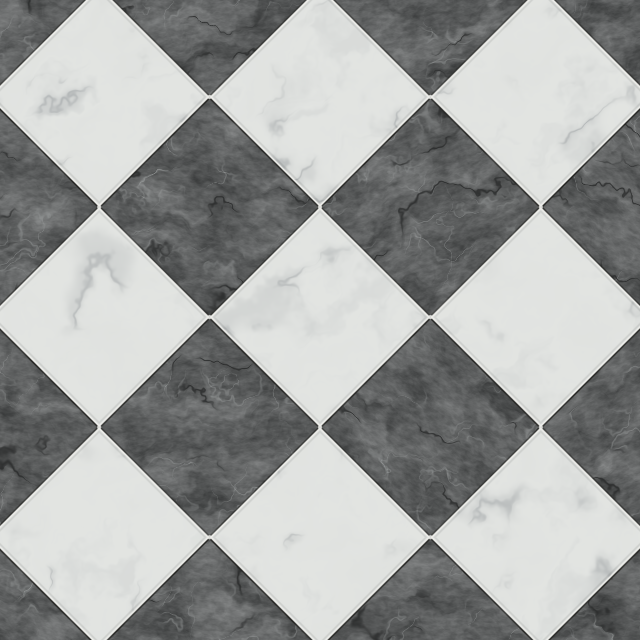
Write a Shadertoy shader that draws this texture.

```glsl
// Diagonal checkerboard of polished white and charcoal marble tiles.
// A 45 degree lattice picks the tile; each tile samples its own region of
// warped gradient noise for clouds, veins and cracks, then gets a thin bevel.

const vec2  PERIOD       = vec2(0.345, 0.344);   // diagonal of one tile
const vec2  CENTRE       = vec2(0.500, 0.5045);  // middle of a white tile
const vec3  WHITE_BASE   = vec3(0.885, 0.893, 0.883);
const vec3  WHITE_VEIN   = vec3(0.665, 0.680, 0.685);
const vec3  RIM_COLOUR   = vec3(0.930, 0.930, 0.915);
const vec3  DARK_BASE    = vec3(0.368, 0.375, 0.376);
const vec3  DARK_VEIN    = vec3(0.600, 0.612, 0.612);
const vec3  CRACK_COLOUR = vec3(0.145, 0.150, 0.150);
const vec3  SEAM_COLOUR  = vec3(0.130, 0.130, 0.120);
const float RIM_WIDTH    = 0.0024;
const float GROOVE_AT    = 0.0048;
const float SEAM_WIDTH   = 0.0024;
const float TIP_RADIUS   = 0.0045;

vec2 hash2(vec2 p) {
    vec3 q = fract(p.xyx * vec3(0.1031, 0.1030, 0.0973));
    q += dot(q, q.yzx + 33.33);
    return fract((q.xx + q.yz) * q.zy);
}

vec2 gradientAt(vec2 lattice) {
    float angle = 6.2832 * hash2(lattice).x;
    return vec2(cos(angle), sin(angle));
}

float gradientNoise(vec2 p) {
    vec2 i = floor(p), f = p - i;
    vec2 u = f * f * f * (f * (f * 6.0 - 15.0) + 10.0);
    vec2 e = vec2(1.0, 0.0);
    float a = dot(gradientAt(i), f);
    float b = dot(gradientAt(i + e.xy), f - e.xy);
    float c = dot(gradientAt(i + e.yx), f - e.yx);
    float d = dot(gradientAt(i + e.xx), f - e.xx);
    return mix(mix(a, b, u.x), mix(c, d, u.x), u.y);
}

float fbm(vec2 p, int octaves) {
    float sum = 0.0, amplitude = 1.0;
    for (int k = 0; k < octaves; k++) {
        sum += amplitude * gradientNoise(p);
        p = mat2(1.6, 1.2, -1.2, 1.6) * p + 17.3;
        amplitude *= 0.55;
    }
    return sum;
}

// Line along the zero level of a field
float vein(float field, float width) {
    return 1.0 - smoothstep(0.0, width, abs(field));
}

vec2 rotate(vec2 p, float angle) {
    float c = cos(angle), s = sin(angle);
    return vec2(c * p.x + s * p.y, c * p.y - s * p.x);
}

// Pale stone: faint clouds and a few soft rising veins
vec3 whiteMarble(vec2 local, vec2 seed) {
    vec2 q = rotate(local, 0.65 + 0.5 * (seed.x - 0.5)) + seed * 60.0;
    vec2 warped = q + 0.16 * vec2(fbm(q * 4.0, 4), fbm(q * 4.0 + 31.0, 4));
    float cloud = fbm(warped * vec2(2.2, 3.6), 4);
    float patches = smoothstep(0.02, 0.45, fbm(q * 3.2 + 9.0, 2));
    float field = gradientNoise(warped * vec2(1.6, 3.4) + 5.0);
    float veins = 0.40 * vein(field, 0.055) + 0.28 * vein(field + 0.04, 0.20);
    float amount = veins * patches + 0.20 * smoothstep(0.1, 0.7, cloud);
    vec3 colour = mix(WHITE_BASE, WHITE_VEIN, amount);
    return colour + 0.012 * cloud;
}

// Charcoal stone: streaked clouds, fine grain, pale threads, dark cracks
vec3 darkMarble(vec2 local, vec2 seed) {
    vec2 q = rotate(local, 0.9 * (seed.y - 0.6)) + seed * 60.0;
    vec2 warped = q + 0.10 * vec2(fbm(q * 5.0, 4), fbm(q * 5.0 + 23.0, 4));
    float cloud = fbm(warped * vec2(3.0, 6.5), 5);
    float grain = fbm(q * vec2(20.0, 42.0), 3);
    vec3 colour = DARK_BASE + 0.150 * cloud + 0.065 * grain;

    float patches = smoothstep(-0.10, 0.40, fbm(q * 4.0 + 3.0, 2));
    float threads = vein(gradientNoise(warped * vec2(3.5, 7.0) + 11.0), 0.055);
    float crossing = vein(gradientNoise(rotate(warped, 1.0) * vec2(3.0, 6.0)), 0.035);
    colour = mix(colour, DARK_VEIN, patches * (0.42 * threads + 0.36 * crossing));

    float broken = smoothstep(-0.05, 0.30, fbm(q * 3.5 + 41.0, 2));
    float fissure = gradientNoise(warped * vec2(1.7, 4.2) + 27.0);
    float crack = 0.75 * vein(fissure, 0.035) + 0.25 * vein(fissure - 0.03, 0.13);
    return mix(colour, CRACK_COLOUR, 0.8 * broken * crack);
}

void mainImage(out vec4 fragColor, in vec2 fragCoord) {
    vec2 uv = fragCoord / iResolution.xy;
    float aa = 0.8 / min(iResolution.x, iResolution.y);

    // Rotated lattice: even cells are white, odd cells are dark
    vec2 p = (uv - CENTRE) / PERIOD;
    vec2 diagonal = vec2(p.x + p.y, p.x - p.y);
    vec2 cell = floor(diagonal + 0.5);
    vec2 local = p - 0.5 * vec2(cell.x + cell.y, cell.x - cell.y);
    float side = mod(cell.x + cell.y, 2.0) < 0.5 ? 1.0 : -1.0;
    vec2 toEdge = (0.5 - abs(diagonal - cell)) * PERIOD.x * 0.7071;
    float dist = side * min(toEdge.x, toEdge.y);     // positive inside white
    vec2 seed = hash2(cell + 57.0);

    // White tile with a bright rim and a faint groove inside it
    vec3 white = whiteMarble(local, seed);
    white -= 0.075 * (1.0 - smoothstep(0.0, 0.0016 + aa, abs(dist - GROOVE_AT)));
    white = mix(RIM_COLOUR, white, smoothstep(RIM_WIDTH - aa, RIM_WIDTH + aa, dist));

    // Dark tile with a seam, heavier below the white tiles and open at the tips
    vec3 dark = darkMarble(local, seed);
    float below = smoothstep(-0.05, 0.05, -side * local.y);
    float wear = 0.85 + 0.4 * gradientNoise(uv * 45.0);
    float seam = 1.0 - smoothstep(SEAM_WIDTH - aa, SEAM_WIDTH + aa, -dist);
    dark = mix(dark, SEAM_COLOUR, clamp(seam * wear * mix(0.6, 1.0, below), 0.0, 1.0));

    vec3 colour = mix(dark, white, smoothstep(-aa, aa, dist));
    float tip = 1.0 - smoothstep(TIP_RADIUS - 2.0 * aa, TIP_RADIUS, length(toEdge));
    colour = mix(colour, RIM_COLOUR, 0.85 * tip);
    fragColor = vec4(clamp(colour, 0.0, 1.0), 1.0);
}
```
